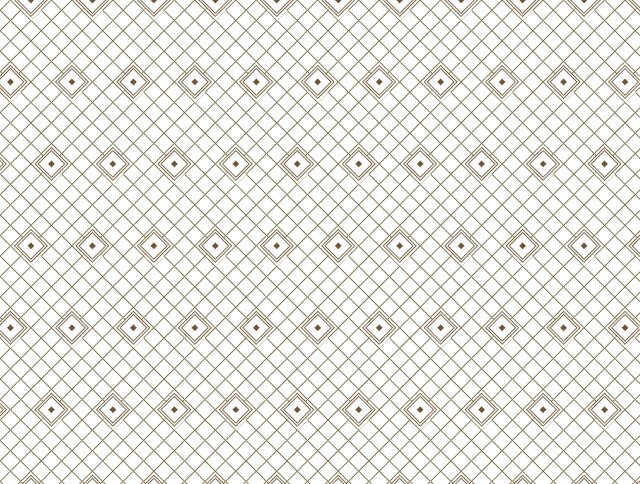
Reproduce this pattern procedurally as a Shadertoy shader.

```glsl
// Fine diagonal lattice with staggered double-outlined diamonds and small solid centres
#define CELLS_ACROSS 31.24      // lattice cells over the canvas width
#define ORIGIN vec2(1.51, 0.0)  // one motif centre, in cells from the top left
#define MOTIF_STEP vec2(3.0, 4.0) // motif spacing in cells
#define ROW_SHIFT 1.0           // sideways shift of each row, in cells
#define LATTICE_WIDTH 0.042
#define OUTLINE_WIDTH 0.043
#define OUTER_RADIUS 0.80
#define INNER_RADIUS 0.65
#define DOT_RADIUS 0.165
#define PAPER vec3(1.0)
#define OLIVE vec3(0.43, 0.39, 0.22)
#define BROWN vec3(0.43, 0.34, 0.21)

const float DIAGONAL = 0.70710678;

// Share of a pixel covered by a line at signed distance d
float stroke(float d, float width, float pixel) {
    float h = 0.5 * width;
    return (clamp(d + 0.5 * pixel, -h, h) - clamp(d - 0.5 * pixel, -h, h)) / pixel;
}

// Share of a pixel covered by the inside of a shape
float fill(float d, float pixel) {
    return clamp(0.5 - d / pixel, 0.0, 1.0);
}

// Distance to the nearest integer, signed
float toInteger(float x) {
    return x - round(x);
}

// Offset from the nearest motif centre in the staggered rows
vec2 motifOffset(vec2 p) {
    float row = round(p.y / MOTIF_STEP.y);
    p -= row * vec2(ROW_SHIFT, MOTIF_STEP.y);
    p.x -= MOTIF_STEP.x * round(p.x / MOTIF_STEP.x);
    return p;
}

void mainImage(out vec4 fragColor, in vec2 fragCoord) {
    float pixel = CELLS_ACROSS / iResolution.x;
    vec2 p = (fragCoord - vec2(0.0, iResolution.y)) * pixel - ORIGIN;
    vec2 q = motifOffset(p);

    // Diagonal axes: lattice lines fall on their integers
    vec2 diag = vec2(q.x + q.y, q.x - q.y);
    float radius = max(abs(diag.x), abs(diag.y));

    // Lattice, cleared inside each motif and along its lower right arm
    float lineA = stroke(toInteger(diag.x) * DIAGONAL, LATTICE_WIDTH, pixel);
    float lineB = stroke(toInteger(diag.y) * DIAGONAL, LATTICE_WIDTH, pixel);
    float lattice = max(lineA, lineB);
    vec2 armBox = abs(diag - vec2(-0.47, 0.51)) - vec2(0.49, 0.51);
    float cleared = max(fill((radius - OUTER_RADIUS) * DIAGONAL, pixel),
                        fill(max(armBox.x, armBox.y) * DIAGONAL, pixel));
    lattice *= 1.0 - cleared;

    // Two outlines and the solid centre
    float outline = max(
        stroke((radius - OUTER_RADIUS) * DIAGONAL, OUTLINE_WIDTH, pixel),
        stroke((radius - INNER_RADIUS) * DIAGONAL, OUTLINE_WIDTH, pixel));
    float dot = fill((radius - DOT_RADIUS) * DIAGONAL, pixel);

    vec3 color = mix(PAPER, OLIVE, lattice);
    color = mix(color, BROWN, max(outline, dot));
    fragColor = vec4(color, 1.0);
}
```
